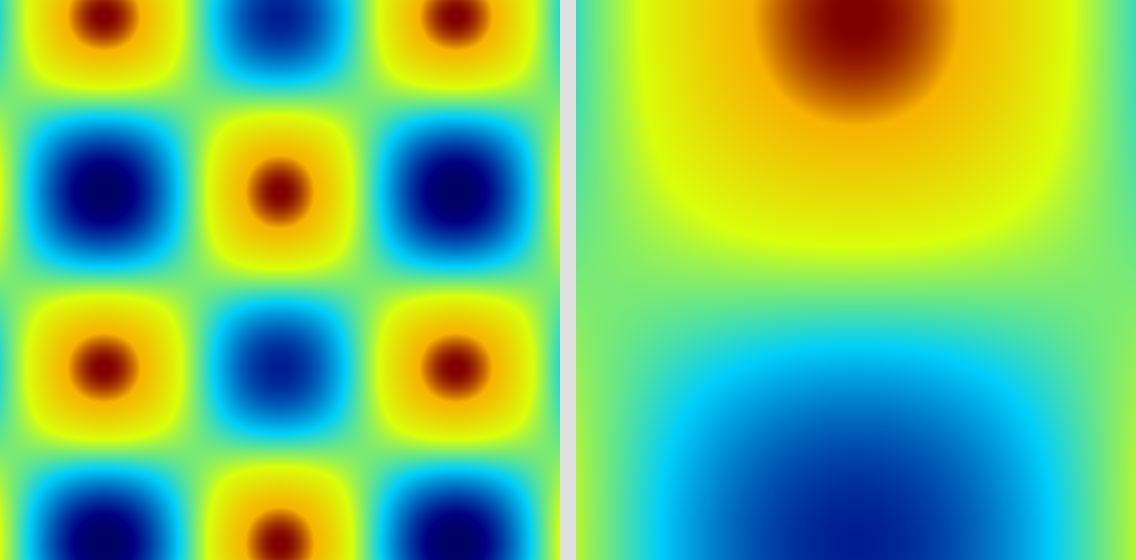
Left: the whole. Right: its middle third, enlarged.
Write a WebGL 1 fragment shader that draws this pattern.

```glsl
precision highp float;
// Checkerboard of soft hot and cold cells: a standing wave shown as a heat map.

uniform vec2 u_resolution;

const float WAVE_NUMBER = 10.0; // radians across the canvas
const float BIAS = 0.06;        // makes cold cells alternate in depth

// Product of two biased waves, centred on the canvas
float standingWave(vec2 p, float waveNumber, float bias) {
    vec2 phase = waveNumber * (p - 0.5);
    return (cos(phase.x) - bias) * (sin(phase.y) + bias);
}

// Position of value between two levels, limited to 0..1
float ramp(float low, float high, float value) {
    return clamp((value - low) / (high - low), 0.0, 1.0);
}

// Piecewise linear palette from deep navy to dark red
vec3 heatColor(float level) {
    const vec3 deepNavy = vec3(0.0, 0.0, 0.38);
    const vec3 navy = vec3(0.0, 0.0, 0.5);
    const vec3 cyan = vec3(0.0, 0.81, 0.98);
    const vec3 lime = vec3(0.85, 1.0, 0.04);
    const vec3 orange = vec3(0.97, 0.7, 0.0);
    const vec3 darkRed = vec3(0.5, 0.0, 0.0);

    vec3 color = mix(deepNavy, navy, ramp(-1.12, -0.98, level));
    color = mix(color, cyan, ramp(-0.98, -0.31, level));
    color = mix(color, lime, ramp(-0.31, 0.24, level));
    color = mix(color, orange, ramp(0.24, 0.8, level));
    return mix(color, darkRed, ramp(0.8, 0.99, level));
}

void main() {
    vec2 uv = gl_FragCoord.xy / u_resolution;
    float level = standingWave(uv, WAVE_NUMBER, BIAS);
    gl_FragColor = vec4(heatColor(level), 1.0);
}
```
